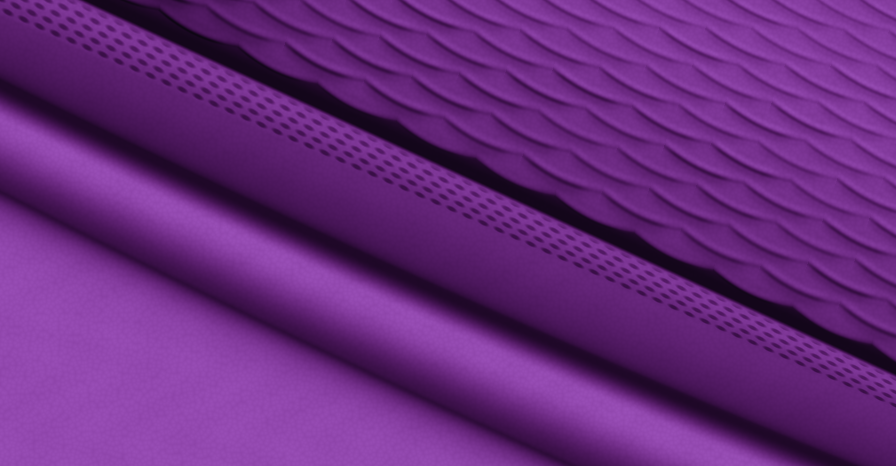
A WebGL 1 fragment shader for this texture:

```glsl
precision highp float;
// Folded purple cloth in diagonal layers: quilted sheet, perforated trim, rolled fold, flat sheet.
// Each layer is bounded by a gently curved line; a scalar brightness is shaded per layer
// and finally turned into a purple dye colour.
uniform vec2 u_resolution;

float hash(vec2 p) {
  return fract(sin(dot(p, vec2(41.3, 289.1))) * 4375.85);
}

// Distance to the nearest jittered point of a unit grid.
float cellular(vec2 p) {
  vec2 cell = floor(p), local = fract(p);
  float nearest = 2.0;
  for (int j = -1; j <= 1; j++) {
    for (int i = -1; i <= 1; i++) {
      vec2 offset = vec2(float(i), float(j));
      vec2 jitter = vec2(hash(cell + offset), hash(cell + offset + 17.0));
      nearest = min(nearest, length(offset + jitter - local));
    }
  }
  return nearest;
}

// Depth below the top edge of a boundary: start, slope and bend.
float boundary(float x, float start, float slope, float bend) {
  return start + x * (slope + bend * x);
}

float cover(float distanceInside, float softness) {
  return smoothstep(-softness, softness, distanceInside);
}

float bell(float x, float width) {
  return exp(-x * x / (width * width));
}

// Downward swelling of one quilt cell along its seam.
float scallop(float along) {
  float centered = fract(along) - 0.5;
  return 0.016 * (1.0 - 4.0 * centered * centered);
}

// Staggered seams: a dark crease with a lit rim on its upper side.
float quiltRelief(float along, float height, float pitch) {
  float relief = 0.0;
  float firstRow = floor(height / pitch);
  for (int i = 0; i < 2; i++) {
    float row = firstRow + float(i);
    float phase = along + 0.5 * row;
    float side = height - row * pitch + scallop(phase);
    float middle = fract(phase) - 0.5;
    float strength = 0.35 + 0.65 * smoothstep(0.5, 0.25, abs(middle + 0.08));
    float wobble = 0.75 + 0.5 * hash(vec2(row, floor(phase)));
    float crease = 0.05 * bell(side - 0.012, 0.008) - 0.16 * bell(side + 0.002, 0.006);
    crease -= 0.055 * bell(side + 0.014, 0.012);
    relief += crease * strength * wobble * step(0.0, row);
  }
  return relief;
}

// Staggered oval holes, in units of one hole spacing.
float perforation(vec2 grid, float softness) {
  grid.x += 0.5 * mod(floor(grid.y), 2.0);
  vec2 local = fract(grid) - 0.5;
  return 1.0 - cover(length(local * vec2(1.0, 1.15)) - 0.3, softness);
}

vec3 purpleDye(float t) {
  return vec3(t, 0.02 + 0.8 * t * t, 0.015 + 1.17 * t);
}

void main() {
  vec2 p = gl_FragCoord.xy / u_resolution.y;
  float pixel = 1.0 / u_resolution.y;
  float x = p.x, depth = 1.0 - p.y;

  // Signed heights above each boundary.
  float aboveFlat = boundary(x, 0.41, 0.51, -0.025) - depth;
  float aboveRoll = boundary(x, 0.172, 0.495, -0.024) - depth;
  float aboveBand = boundary(x, 0.03, 0.441, 0.0) - depth;
  float aboveTrim = boundary(x, -0.08, 0.461, 0.0) - depth;
  float aboveGap = boundary(x, -0.139, 0.47, 0.0) - depth;

  // Flat sheet, shaded by the fold resting on it.
  float tone = 0.575 - 0.025 * smoothstep(0.9, 0.0, x) * smoothstep(0.4, 0.8, p.y);
  tone -= 0.43 * exp(min(aboveFlat, 0.0) / 0.036);

  // Rolled fold: bright crown, dim underside, cast shadow along its top.
  float roll = 0.2 + 0.38 * smoothstep(-0.015, 0.15, aboveFlat);
  roll -= 0.46 * smoothstep(-0.085, -0.012, aboveRoll);
  tone = mix(tone, roll, cover(aboveFlat, 0.011));

  // Smooth shaded band below the trim.
  float band = mix(0.27, 0.37, smoothstep(0.0, 0.18, aboveRoll));
  band -= 0.15 * exp(-max(aboveRoll, 0.0) / 0.016);
  band += 0.03 * smoothstep(0.2, 1.5, x);
  tone = mix(tone, band, cover(aboveRoll, 0.008));

  // Perforated trim with a rounded, lit upper edge.
  float trimWidth = max(aboveBand - aboveTrim, 0.03);
  float across = aboveBand / trimWidth;
  float trim = mix(0.39, 0.49, smoothstep(0.0, 0.7, across));
  vec2 holes = vec2(x / 0.034, across * 5.0);
  trim -= 0.17 * perforation(holes, 0.12 + pixel * 20.0) * smoothstep(1.0, 0.8, across);
  trim -= 0.1 * smoothstep(0.88, 1.0, across);
  tone = mix(tone, trim, cover(aboveBand, 0.003 + pixel));

  // Deep gap under the quilted sheet.
  float gap = 0.075 + 0.07 * smoothstep(0.02, 0.06, aboveTrim);
  tone = mix(tone, gap, cover(aboveTrim, 0.003 + pixel));

  // Quilted sheet with a scalloped hem.
  float along = (x - 0.3 * aboveGap) / 0.17;
  float height = aboveGap * (1.0 + 0.25 * aboveGap);
  float hem = aboveGap + scallop(along);
  float quilt = mix(0.41, 0.52, smoothstep(0.0, 0.55, aboveGap));
  quilt += quiltRelief(along, height, 0.058) * mix(1.0, 0.7, smoothstep(0.2, 0.7, aboveGap));
  quilt -= 0.18 * exp(-max(hem, 0.0) / 0.014);
  quilt -= 0.1 * smoothstep(0.75, 0.3, x);
  tone = mix(tone, quilt, cover(hem, 0.003 + pixel));

  // Fine grain and slow weave variation.
  float grain = cellular(p * 110.0) - 0.5;
  float weave = sin(x * 31.0 + 2.0 * sin(p.y * 23.0)) * sin(p.y * 37.0 - x * 9.0);
  tone *= 1.0 - 0.055 * grain + 0.012 * weave;
  gl_FragColor = vec4(purpleDye(clamp(tone, 0.05, 0.64)), 1.0);
}
```
